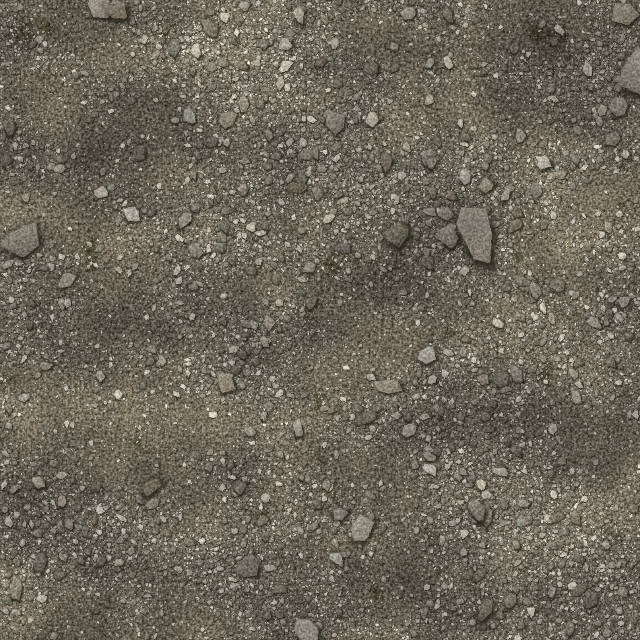
This texture is drawn by a WebGL 2 fragment shader. Its source:

```glsl
#version 300 es
precision highp float;

uniform vec2 u_resolution;
out vec4 fragColor;

const float TAU = 6.28319;
const vec2 LIGHT = vec2(-0.55, 0.83);
const vec3 CREVICE = vec3(0.14, 0.13, 0.09);

// Three random values for an integer cell and a seed
vec3 hash3(vec2 cell, int seed) {
    uvec3 v = uvec3(ivec3(ivec2(cell), seed));
    v = v * 1664525u + 1013904223u;
    v.x += v.y * v.z; v.y += v.z * v.x; v.z += v.x * v.y;
    v ^= v >> 16u;
    v.x += v.y * v.z; v.y += v.z * v.x; v.z += v.x * v.y;
    return vec3(v >> 8u) / exp2(24.0);
}

float cornerSlope(vec2 cell, vec2 offset, int seed) {
    float angle = TAU * hash3(cell, seed).x;
    return dot(offset, vec2(cos(angle), sin(angle)));
}

float gradientNoise(vec2 p, int seed) {
    vec2 cell = floor(p), f = p - cell;
    vec2 u = f * f * f * (f * (f * 6.0 - 15.0) + 10.0);
    vec2 e = vec2(1.0, 0.0);
    float low = mix(cornerSlope(cell, f, seed), cornerSlope(cell + e, f - e, seed), u.x);
    float high = mix(cornerSlope(cell + e.yx, f - e.yx, seed),
                     cornerSlope(cell + 1.0, f - 1.0, seed), u.x);
    return mix(low, high, u.y);
}

// Grey with a slight olive warmth
vec3 earth(float tone, float warmth) {
    return vec3(tone + 0.02 + warmth, tone, tone - 0.05 - warmth);
}

// Gravel gathers in clusters stretched sideways
float gravelCover(vec2 p) {
    float n = gradientNoise(p * vec2(3.0, 5.0), 1) + 0.8 * gradientNoise(p * vec2(9.0, 13.0), 2);
    return clamp(0.56 + 1.1 * n, 0.12, 1.0);
}

// Distance to an irregular six-sided chip
float chipDistance(vec2 q, float radius, float turn, float stretch, vec2 cell, int seed) {
    float c = cos(turn), s = sin(turn);
    q = mat2(c, -s, s, c) * q;
    q.y *= stretch;
    float d = -1.0;
    for (int i = 0; i < 6; i++) {
        vec3 h = hash3(cell, seed + 7 + i);
        float angle = (float(i) + 0.8 * (h.x - 0.5)) * TAU / 6.0;
        d = max(d, dot(q, vec2(cos(angle), sin(angle))) - radius * (0.65 + 0.35 * h.y));
    }
    return d;
}

// Lays one size of stones, with their shadows, over the ground
vec3 addStones(vec3 ground, vec2 p, float cells, float amount, float contrast, float grain, int seed) {
    vec2 g = p * cells, home = floor(g);
    float nearest = 9.0, radius = 1.0;
    vec2 arm = vec2(0.0);
    vec3 traits = vec3(0.0);
    for (int y = -1; y <= 1; y++)
    for (int x = -1; x <= 1; x++) {
        vec2 cell = home + vec2(x, y);
        vec3 place = hash3(cell, seed);
        if (place.z > amount) continue;
        vec2 centre = cell + 0.5 + 0.6 * (place.xy - 0.5);
        if (place.z > amount * gravelCover(centre / cells)) continue;
        vec3 look = hash3(cell, seed + 1);
        float r = mix(0.25, 0.55, look.x * look.x);
        float d = chipDistance(g - centre, r, TAU * look.y, 1.05 + 0.8 * look.z, cell, seed);
        if (d < nearest) {
            nearest = d;
            radius = r;
            arm = g - centre;
            traits = hash3(cell, seed + 2);
        }
    }
    nearest += 0.0022 * cells * grain;
    float edge = 0.6 * cells / u_resolution.y;

    // Contact shadow, deeper away from the light
    float side = smoothstep(-0.6, 0.8, -dot(arm / (length(arm) + 0.001), LIGHT));
    float shadow = (0.2 + 0.65 * side) * (1.0 - smoothstep(0.0, 0.2, nearest));
    ground = mix(ground, CREVICE, shadow);

    // Stone face
    float tone = 0.385 + 0.43 * contrast * pow(traits.x, 1.5);
    tone += 0.06 * dot(arm / radius, LIGHT) + 0.2 * grain;
    vec3 face = earth(tone, 0.022 * (traits.y - 0.5));
    return mix(face, ground, smoothstep(-edge, edge, nearest));
}

void main() {
    vec2 p = gl_FragCoord.xy / u_resolution.y;
    float cover = gravelCover(p);
    float grain = 0.8 * gradientNoise(p * 190.0, 3) + 0.9 * gradientNoise(p * 330.0, 4);
    float patches = gradientNoise(p * vec2(4.0, 7.0), 5) + 0.5 * gradientNoise(p * 17.0, 6);

    // Packed soil
    float soil = 0.375 - 0.03 * cover + 0.06 * patches + 0.27 * grain;
    vec3 color = earth(soil, 0.006 * (1.0 - cover) + 0.012 * patches);

    // Sparse moss
    float moss = smoothstep(0.42, 0.65, gradientNoise(p * 11.0, 8) + 0.4 * gradientNoise(p * 45.0, 9));
    color = mix(color, vec3(0.20, 0.20, 0.11) + 0.12 * grain, 0.6 * moss);

    // Stones from grit to slabs
    for (int i = 0; i < 8; i++) {
        float level = float(i);
        float cells = 230.0 / pow(1.6, level);
        float amount = exp(-0.075 * level * level);
        float contrast = mix(1.1, 0.35, level / 7.0);
        color = addStones(color, p, cells, amount, contrast, grain, 100 + 20 * i);
    }

    // Damp and dry stretches
    color *= 1.02 + 0.28 * patches;
    fragColor = vec4(clamp(color, 0.0, 1.0), 1.0);
}
```
